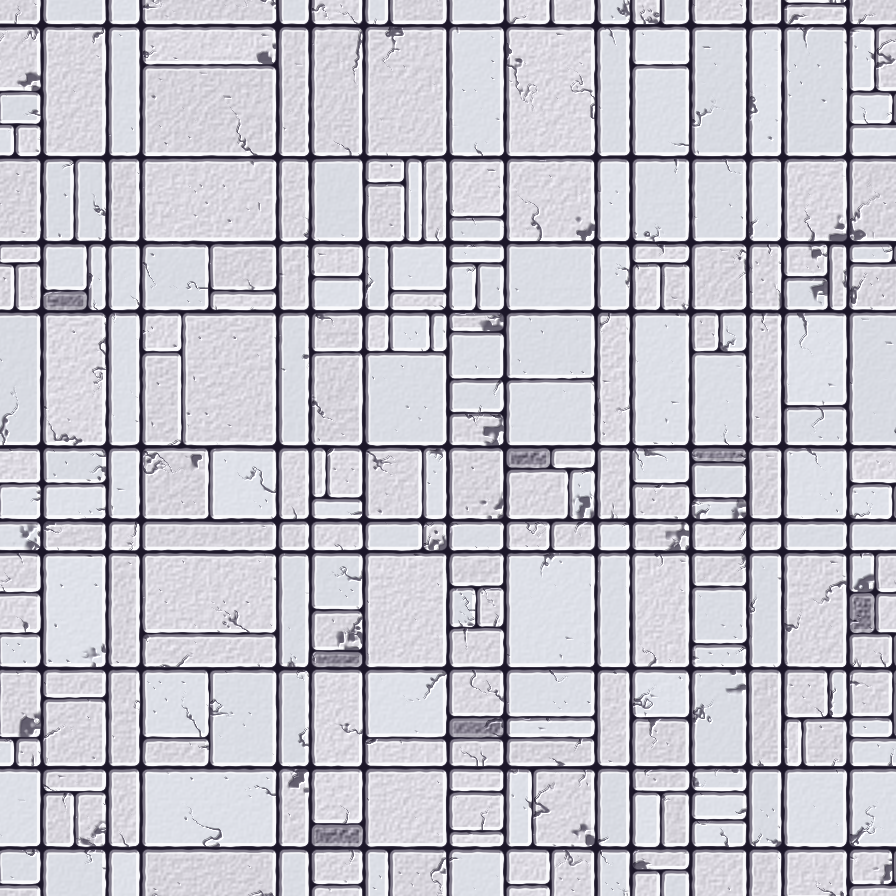
Give the GLSL for this texture, as a WebGL 1 fragment shader.

```glsl
precision highp float;
// Pale cracked stone blocks with beveled rims, set in an irregular grid of dark joints.
uniform vec2 u_resolution;

#define TILE 768.0       // grid units across one tile
#define JOINT 1.5        // half width of main joints
#define SEAM 0.9         // half width of joints inside a cell
#define CORNER 4.5       // corner radius of a block
#define RIM 2.9          // width of the lit rim
#define SHADE 2.3        // width of the shaded rim
#define SPLIT 0.56       // chance that a cell splits, per level
#define CRACKED 0.5      // share of blocks with cracks
#define CRUMBLED 0.09    // share of blocks with a crumbled corner

const vec3 DARK = vec3(0.11, 0.09, 0.16);
const vec3 SEAM_TINT = vec3(0.27, 0.25, 0.32);
const vec3 SHADOW = vec3(0.51, 0.49, 0.55);
const vec3 SMOOTH_STONE = vec3(0.86, 0.87, 0.90);
const vec3 ROUGH_STONE = vec3(0.85, 0.84, 0.87);
const vec3 HIGHLIGHT = vec3(0.98, 0.98, 0.99);

float hash(vec2 p) {
  vec3 v = fract(p.xyx * 0.1031);
  v += dot(v, v.yzx + 33.33);
  return fract((v.x + v.y) * v.z);
}

float rnd(float seed, float k) { return hash(vec2(seed * 913.7, k * 17.3 + 3.0)); }

float noise(vec2 p) {
  vec2 i = floor(p), f = fract(p);
  f *= f * (3.0 - 2.0 * f);
  return mix(mix(hash(i), hash(i + vec2(1, 0)), f.x),
             mix(hash(i + vec2(0, 1)), hash(i + vec2(1, 1)), f.x), f.y);
}

// Nearest grid edges below and above x, wrapping around the tile.
vec2 span(float x, mat4 edges) {
  vec2 s = vec2(-TILE, 2.0 * TILE);
  for (int i = 0; i < 4; i++)
    for (int j = 0; j < 4; j++)
      for (int k = -1; k < 2; k++) {
        float e = edges[i][j] + float(k) * TILE;
        if (e <= x) s.x = max(s.x, e); else s.y = min(s.y, e);
      }
  return s;
}

// Mask of cracks, pits and crumbled corners; q is measured from the block center.
float damage(vec2 q, vec2 size, float seed) {
  vec2 n = q + floor(seed * 500.0);
  float mask = 0.8 * smoothstep(0.95, 0.99, noise(n * 0.2));
  float warp = (noise(n * 0.09) - 0.5) * 17.0 + (noise(n * 0.3) - 0.5) * 6.0;
  for (int i = 0; i < 2; i++) {
    float k = float(i) * 5.0;
    float angle = 6.2832 * rnd(seed, k + 1.0);
    vec2 ray = vec2(cos(angle), sin(angle));
    vec2 start = size * ray / max(abs(ray.x), abs(ray.y));
    vec2 bend = vec2(rnd(seed, k + 2.0), rnd(seed, k + 3.0)) - 0.5;
    vec2 heading = normalize(bend * size * 1.4 - start);
    vec2 v = q - start;
    float along = dot(v, heading) / (min(size.x, size.y) * mix(0.6, 1.9, rnd(seed, k + 4.0)));
    float across = abs(dot(v, vec2(-heading.y, heading.x)) + warp);
    float width = mix(1.5, -0.8, clamp(along, 0.0, 1.0));
    float crack = 1.0 - smoothstep(width - 0.7, width + 0.7, across);
    mask = max(mask, crack * step(rnd(seed, k + 5.0), CRACKED));
  }
  vec2 corner = size * vec2(1.0, sign(rnd(seed, 12.0) - 0.3));
  float reach = length(q - corner) + 18.0 * noise(n * 0.13);
  float crumble = (1.0 - smoothstep(22.0, 28.0, reach)) * smoothstep(0.45, 0.62, noise(n * 0.23));
  return max(mask, crumble * step(rnd(seed, 13.0), CRUMBLED));
}

float grain(vec2 q) { return noise(q * 0.42) + 0.6 * noise(q * 0.21 + 40.0); }

void main() {
  vec2 p = gl_FragCoord.xy / u_resolution * TILE;
  p.y = TILE - p.y;
  float px = TILE / u_resolution.y;

  // Main cell
  vec2 sx = span(p.x, mat4(36, 92, 121, 238, 266, 312, 384, 433, 511, 541, 592, 641, 671, 727, 727, 727));
  vec2 sy = span(p.y, mat4(22, 135, 208, 267, 383, 446, 473, 573, 658, 727, 727, 727, 727, 727, 727, 727));
  vec2 lo = vec2(sx.x, sy.x), hi = vec2(sx.y, sy.y);
  vec2 gapLo = vec2(JOINT), gapHi = vec2(JOINT);
  float seed = hash(mod(lo, TILE) + 7.0);

  // Random splits into smaller blocks
  for (int i = 0; i < 3; i++) {
    vec2 size = hi - lo;
    vec2 axis = size.x > size.y * mix(0.65, 1.5, rnd(seed, 21.0)) ? vec2(1, 0) : vec2(0, 1);
    float len = dot(size, axis);
    bool roomy = min(size.x, size.y) > 34.0 || size.x > 70.0;
    if (roomy && len > 44.0 && rnd(seed, 22.0) < SPLIT) {
      float cut = dot(lo, axis) + len * mix(0.3, 0.7, floor(rnd(seed, 23.0) * 3.0) * 0.5);
      float side = step(cut, dot(p, axis));
      if (side < 0.5) { hi = mix(hi, vec2(cut), axis); gapHi = mix(gapHi, vec2(SEAM), axis); }
      else { lo = mix(lo, vec2(cut), axis); gapLo = mix(gapLo, vec2(SEAM), axis); }
      seed = rnd(seed, 24.0 + side);
    }
  }

  // Rounded block with slightly worn edges
  vec2 size = 0.5 * (hi - gapHi - lo - gapLo);
  vec2 q = p - 0.5 * (hi - gapHi + lo + gapLo);
  vec2 n = q + floor(seed * 500.0);
  vec2 v = abs(q) - size + CORNER;
  float wear = noise(n * 0.17) - 0.5;
  float d = length(max(v, 0.0)) + min(max(v.x, v.y), 0.0) - CORNER + wear * 0.9;
  vec2 normal = sign(q) * max(v, 0.0) / max(length(max(v, 0.0)), 0.001);
  float lit = smoothstep(-0.35, 0.35, dot(normal, vec2(0.707)));

  // Stone face: smooth or grainy, a few small blocks are dark rubble
  float rough = step(0.42, rnd(seed, 31.0));
  float rubble = step(size.x * size.y, 200.0) * step(rnd(seed, 32.0), 0.15);
  vec3 color = mix(SMOOTH_STONE, ROUGH_STONE, rough) + 0.03 * (rnd(seed, 33.0) - 0.5);
  color = mix(color, SHADOW, rubble);
  vec2 tilt = vec2(0.9);
  float relief = grain(n - tilt) - grain(n + tilt);
  color += relief * (0.025 + 0.07 * rough + 0.18 * rubble);

  // Bevel: bright toward the lower right, shaded toward the upper left
  float depth = -d;
  float bright = 1.0 - smoothstep(RIM - 0.6, RIM + 0.6, depth + wear);
  float ridge = 0.75 * (1.0 - smoothstep(SHADE + 0.9, SHADE + 2.1, depth));
  color = mix(color, HIGHLIGHT, mix(ridge, bright, lit) * (1.0 - 0.6 * rubble));
  color = mix(color, SHADOW, (1.0 - lit) * (1.0 - smoothstep(SHADE - 0.8, SHADE + 0.5, depth)));

  // Damage with lit far walls
  float hole = damage(q, size, seed);
  color += 0.3 * (damage(q + tilt, size, seed) - damage(q - tilt, size, seed)) * vec3(-1.0);
  color = mix(color, SEAM_TINT, 0.8 * hole);

  vec3 joint = mix(SEAM_TINT, DARK, smoothstep(0.0, 1.2, d));
  color = mix(color, joint, smoothstep(-0.5 * px, 0.5 * px, d));
  gl_FragColor = vec4(clamp(color, 0.0, 1.0), 1.0);
}
```
